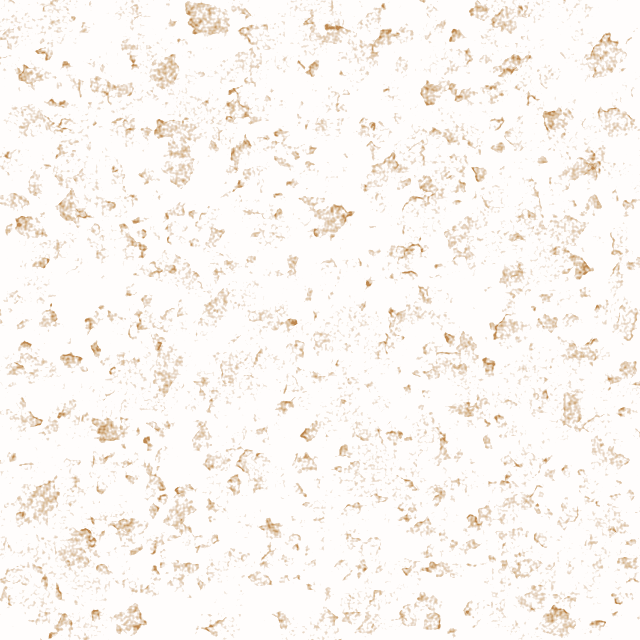
Reproduce this texture procedurally as a WebGL 2 fragment shader.

```glsl
#version 300 es
precision highp float;
// Pale paper scattered with grainy, angular tan flakes, rust rims and fine dust.

#define PAPER vec3(1.0, 0.993, 0.99)
#define PALE vec3(0.95, 0.91, 0.87)
#define TAN vec3(0.90, 0.83, 0.76)
#define OCHRE vec3(0.86, 0.75, 0.61)
#define RUST vec3(0.74, 0.53, 0.31)
#define GRAIN_SCALE 215.0
#define GRAIN_AMOUNT 0.30
#define INK_THRESHOLD 0.24
#define DUST_AMOUNT 0.20
#define RIM_WIDTH 0.0026
#define EDGE_SOFTNESS 0.0022
#define EDGE_ROUGHNESS 0.009

uniform vec2 u_resolution;
out vec4 fragColor;

const float TAU = 6.28319;

vec2 hash2(vec2 p) {
  vec3 q = fract(p.xyx * vec3(0.1031, 0.1030, 0.0973));
  q += dot(q, q.yzx + 33.33);
  return fract((q.xx + q.yz) * q.zy);
}

vec2 direction(float angle) {
  return vec2(cos(angle), sin(angle));
}

float cornerSlope(vec2 cell, vec2 offset, vec2 corner) {
  return dot(direction(TAU * hash2(cell + corner).x), offset - corner);
}

float gradientNoise(vec2 p) {
  vec2 cell = floor(p), f = fract(p);
  vec2 u = f * f * f * (f * (f * 6.0 - 15.0) + 10.0);
  float low = mix(cornerSlope(cell, f, vec2(0, 0)), cornerSlope(cell, f, vec2(1, 0)), u.x);
  float high = mix(cornerSlope(cell, f, vec2(0, 1)), cornerSlope(cell, f, vec2(1, 1)), u.x);
  return mix(low, high, u.y);
}

// Signed distance to an irregular convex chip.
float chipDistance(vec2 q, float radius, vec2 seed) {
  float d = -1.0;
  for (int k = 0; k < 5; k++) {
    vec2 h = hash2(seed + float(k) * 7.3);
    float angle = TAU * (float(k) + 0.75 * h.x) / 5.0;
    d = max(d, dot(q, direction(angle)) - radius * (0.65 + 0.5 * h.y));
  }
  return d;
}

// Ink density of one layer of flakes, one candidate per grid cell.
float flakeLayer(vec2 p, float cells, float presence, float seed, float rough, float mottle) {
  vec2 home = floor(p * cells);
  float density = 0.0;
  for (int y = -1; y <= 1; y++) {
    for (int x = -1; x <= 1; x++) {
      vec2 id = home + vec2(x, y);
      vec2 key = id + seed;
      vec2 place = hash2(key), shape = hash2(key + 41.7);
      vec2 tone = hash2(key + 83.1), turn = hash2(key + 127.9);
      if (hash2(key + 171.3).x > presence) continue;

      // Local frame, stretched along a mostly rising diagonal.
      vec2 q = p * cells - id - 0.5 - 0.6 * (place - 0.5);
      vec2 along = direction(0.6 + 2.6 * (turn.x - 0.5));
      float stretch = 1.0 + 0.5 * shape.y;
      vec2 local = vec2(dot(q, along) / stretch, dot(q, vec2(-along.y, along.x)) * stretch);
      float radius = mix(0.18, 0.40, shape.x);
      float d = chipDistance(local, radius, key + 211.0) / cells + rough;

      // One side is denser and may carry a dark, thin rim.
      float side = dot(q, direction(1.8 + 4.2 * (turn.y - 0.5))) / radius;
      float fill = smoothstep(EDGE_SOFTNESS, -EDGE_SOFTNESS, d);
      float body = 0.15 + 0.36 * tone.x * tone.x;
      body *= 0.95 + 0.3 * clamp(side, -1.0, 1.0) + mottle;
      float rim = exp(-pow(d / RIM_WIDTH, 2.0)) * smoothstep(0.2, 0.9, side);
      rim *= 0.12 + 0.62 * tone.y * tone.y;
      density = max(density, fill * body + rim);
    }
  }
  return density;
}

vec3 inkColor(float ink) {
  vec3 color = mix(PAPER, PALE, clamp(ink / 0.10, 0.0, 1.0));
  color = mix(color, TAN, clamp((ink - 0.10) / 0.14, 0.0, 1.0));
  color = mix(color, OCHRE, clamp((ink - 0.24) / 0.20, 0.0, 1.0));
  return mix(color, RUST, clamp((ink - 0.44) / 0.35, 0.0, 1.0));
}

void main() {
  vec2 p = gl_FragCoord.xy / min(u_resolution.x, u_resolution.y);

  // Noise at decreasing sizes: drifts, mottling, ragged edges, grain.
  float drift = gradientNoise(p * 7.0 + 3.7) + 0.7 * gradientNoise(p * 21.0 + 19.3);
  float mottle = gradientNoise(p * 62.0 + 51.1);
  float rough = EDGE_ROUGHNESS * gradientNoise(p * 88.0 + 77.7);
  float grain = gradientNoise(p * GRAIN_SCALE) + 0.7 * gradientNoise(p * GRAIN_SCALE * 0.53 + 9.1);

  // Dust and three sizes of flakes.
  float density = DUST_AMOUNT * smoothstep(-0.25, 0.6, drift + 0.5 * mottle);
  density = max(density, flakeLayer(p, 13.0, 0.68, 11.0, rough, mottle));
  density = max(density, flakeLayer(p, 23.0, 0.50, 307.0, rough, mottle));
  density = max(density, flakeLayer(p, 40.0, 0.30, 601.0, rough * 0.6, mottle));

  float ink = density * (1.0 + 0.5 * grain) + GRAIN_AMOUNT * grain - INK_THRESHOLD;
  fragColor = vec4(inkColor(max(ink, 0.0)), 1.0);
}
```
